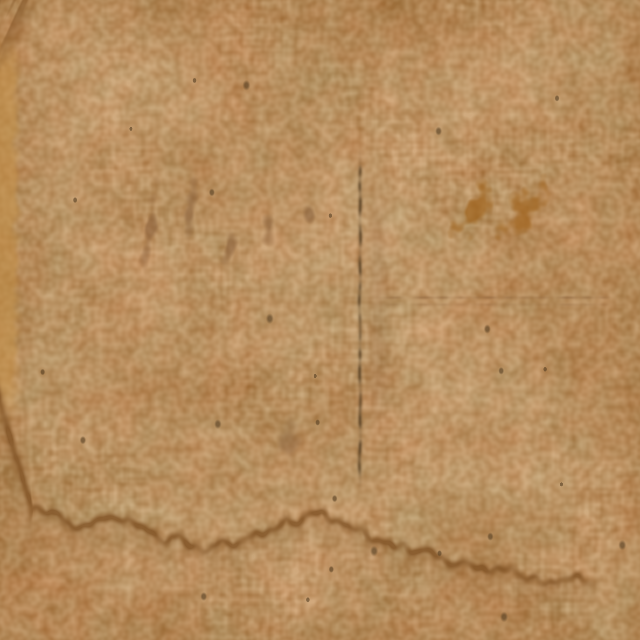
A three.js fragment shader for this texture:

```glsl
// Aged tan paper: layered gradient noise gives the mottling, grain and faint weave.
// A jagged tide line, a broken crease, a faint fold, rust spots, bruises and
// specks are laid over it as soft distance masks.
varying vec2 vUv;

const vec3 PAPER_DARK = vec3(0.655, 0.475, 0.275);
const vec3 PAPER_LIGHT = vec3(0.792, 0.645, 0.468);
const vec3 PINK_SHIFT = vec3(0.022, -0.016, -0.018);
const vec3 EDGE_GOLD = vec3(0.77, 0.57, 0.29);
const vec3 TIDE_BROWN = vec3(0.50, 0.32, 0.14);
const vec3 RUST = vec3(0.62, 0.38, 0.10);
const vec3 BRUISE = vec3(0.50, 0.34, 0.20);
const vec3 INK = vec3(0.33, 0.24, 0.13);
const float CREASE_X = 0.5625;
const float FOLD_Y = 0.535;
const float TIDE_WIDTH = 0.006;
const float SPECK_CELLS = 11.0;

vec2 hash2(vec2 p) {
  vec3 q = fract(p.xyx * vec3(0.1031, 0.1030, 0.0973));
  q += dot(q, q.yzx + 33.33);
  return fract((q.xx + q.yz) * q.zy);
}

float cornerDot(vec2 cell, vec2 offset) {
  float angle = 6.2832 * hash2(cell).x;
  return dot(vec2(cos(angle), sin(angle)), offset);
}

// Gradient noise, roughly -0.7 to 0.7
float noise(vec2 p) {
  p += 50.0;
  vec2 i = floor(p), f = fract(p);
  vec2 u = f * f * f * (f * (f * 6.0 - 15.0) + 10.0);
  vec2 e = vec2(1.0, 0.0);
  return mix(mix(cornerDot(i, f), cornerDot(i + e, f - e), u.x),
             mix(cornerDot(i + e.yx, f - e.yx), cornerDot(i + 1.0, f - 1.0), u.x), u.y);
}

float bump(float x, float center, float width) {
  float d = (x - center) / width;
  return exp(-d * d);
}

float band(float x, float lo, float hi, float soft) {
  return smoothstep(lo - soft, lo + soft, x) * (1.0 - smoothstep(hi - soft, hi + soft, x));
}

// Height of the water mark: steep at the left, then a ragged gentle descent
float tideHeight(float x) {
  float y = 0.205 - 0.125 * x + 0.17 * max(0.0, 1.0 - x / 0.05);
  y += 0.042 * bump(x, 0.51, 0.11) - 0.018 * bump(x, 0.32, 0.09);
  float ragged = smoothstep(0.0, 0.08, x);
  return y + ragged * (0.022 * noise(vec2(x * 17.0, 3.4)) + 0.018 * noise(vec2(x * 48.0, 8.6)));
}

vec3 paper(vec2 p) {
  float tone = 0.53 + 0.35 * noise(p * 4.0) + 0.30 * noise(p * 14.0 + 7.0);
  tone += 0.40 * noise(p * 42.0) + 0.52 * noise(p * 92.0 + 3.0);
  // Weave threads appear in patches
  float patches = smoothstep(-0.2, 0.4, noise(p * 6.0 + 21.0));
  tone += 0.30 * patches * (noise(p * vec2(18.0, 120.0)) + noise(p * vec2(120.0, 18.0)));
  // Pale middle, browner rim
  tone += 0.10 * exp(-6.0 * dot(p - vec2(0.55, 0.45), p - vec2(0.55, 0.45)));
  vec2 rim = min(p, 1.0 - p);
  tone -= 0.25 * exp(-min(rim.x, rim.y) / 0.045);
  vec3 color = mix(PAPER_DARK, PAPER_LIGHT, clamp(tone, -0.25, 1.15));
  return color + PINK_SHIFT * (noise(p * 7.0 + 13.0) + noise(p * 28.0 + 5.0));
}

void main() {
  vec2 p = vUv;
  vec3 color = paper(p);
  float rough = noise(p * 38.0 + 11.0);
  float fine = noise(p * 85.0 + 17.0);

  // Golden left margin and scuffed upper corner
  float margin = 1.0 - smoothstep(0.018, 0.034, p.x + 0.012 * rough);
  color = mix(color, EDGE_GOLD, 0.6 * margin * band(p.y, 0.37, 0.92, 0.04));
  float corner = 1.0 - smoothstep(0.02, 0.08, p.x + 0.6 * (1.0 - p.y));
  float scuffs = smoothstep(-0.1, 0.3, noise(vec2((p.x - 0.5 * p.y) * 75.0, p.y * 9.0)));
  color = mix(color, TIDE_BROWN, 0.75 * corner * scuffs);

  // Tide line: sharp rim with a soft stain beneath it
  float slope = (tideHeight(p.x + 0.003) - tideHeight(p.x - 0.003)) / 0.006;
  float d = (p.y - tideHeight(p.x)) / sqrt(1.0 + slope * slope);
  float reach = 1.0 - smoothstep(0.91, 0.945, p.x);
  float rim = bump(d, 0.0, TIDE_WIDTH) * clamp(0.62 + 0.7 * rough, 0.25, 0.9);
  float halo = exp(-abs(d) / 0.022) * (1.0 - smoothstep(-0.006, 0.006, d));
  color = mix(color, TIDE_BROWN, reach * min(0.8, rim + 0.28 * halo));

  // Broken vertical crease and faint double fold
  float broken = smoothstep(-0.3, 0.25, noise(vec2(4.0, p.y * 42.0)));
  float crease = bump(p.x + 0.003 * noise(vec2(2.0, p.y * 20.0)), CREASE_X, 0.0032);
  color = mix(color, INK, 0.72 * crease * mix(0.25, 1.0, broken) * band(p.y, 0.25, 0.75, 0.02));
  color = mix(color, BRUISE, 0.16 * bump(p.x, CREASE_X + 0.028, 0.016) * band(p.y, 0.35, 0.68, 0.06));
  float fold = bump(p.y, FOLD_Y, 0.0025) + 0.5 * bump(p.y, FOLD_Y - 0.011, 0.0025);
  float dashes = smoothstep(-0.4, 0.4, noise(vec2(p.x * 40.0, 6.0)));
  color = mix(color, BRUISE, 0.38 * fold * dashes * band(p.x, 0.6, 0.96, 0.03));

  // Pair of slanted rust spots
  for (int i = 0; i < 2; i++) {
    vec2 q = p - vec2(0.743 + 0.078 * float(i), 0.672);
    q = vec2(q.x - 0.55 * q.y, q.y) / vec2(0.023, 0.042);
    float spot = 1.0 - smoothstep(0.35, 1.25, length(q) + 1.1 * rough + 0.4 * fine);
    color = mix(color, RUST, 0.68 * spot);
  }

  // Row of upright bruises that shrink to the right, and one lower blotch
  for (int i = 0; i < 5; i++) {
    float k = float(i);
    vec2 q = p - vec2(0.235 + 0.062 * k, 0.645 + 0.03 * sin(k * 2.1));
    q.x -= 0.12 * q.y;
    float mark = 1.0 - smoothstep(0.2, 1.3, length(q / vec2(0.009, 0.047 - 0.008 * k)) + 1.3 * rough);
    color = mix(color, BRUISE, 0.5 * mark);
  }
  float blotch = length((p - vec2(0.45, 0.315)) / vec2(0.022, 0.03));
  color = mix(color, BRUISE, 0.4 * (1.0 - smoothstep(0.2, 1.2, blotch + rough)));

  // Sparse dark specks, one chance per cell
  vec2 cell = floor(p * SPECK_CELLS);
  vec2 jitter = hash2(cell + 71.0), kind = hash2(cell + 137.0);
  vec2 away = fract(p * SPECK_CELLS) - (0.2 + 0.6 * jitter);
  float speck = 1.0 - smoothstep(0.02, 0.03 + 0.05 * kind.y, length(away * vec2(1.0, 0.75)));
  color = mix(color, INK, 0.6 * speck * step(0.78, kind.x));

  gl_FragColor = vec4(color, 1.0);
}
```
